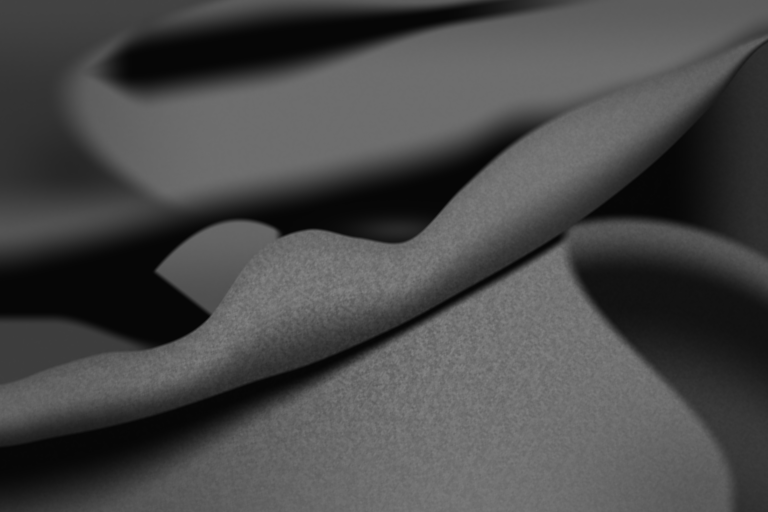
Write a WebGL 1 fragment shader that draws this texture.

```glsl
precision highp float;
// Draped grey crepe with a shallow depth of field: soft folds behind, a sharp
// diagonal fold in front. Spline outlines bound each sheet, smooth ramps shade
// them from back to front, and hashed value noise adds the woven grain.

uniform vec2 u_resolution;

const float ASPECT = 1.5;
const float BLACK = 0.025;
const float BACK_TONE = 0.43;
const float LEFT_TONE = 0.20;
const float FOLD_TONE = 0.455;
const float LOWER_TONE = 0.45;
const float SHARP = 0.004;
const float GRAIN_SCALE = 190.0;
const float GRAIN_AMOUNT = 0.16;

// Outline heights at sixteen even steps from left to right
const mat4 FOLD_TOP = mat4(
  0.248, 0.281, 0.309, 0.320, 0.371, 0.504, 0.551, 0.535,
  0.531, 0.629, 0.717, 0.777, 0.820, 0.859, 0.895, 0.932);
const mat4 FOLD_BOTTOM = mat4(
  0.127, 0.145, 0.164, 0.189, 0.221, 0.256, 0.287, 0.328,
  0.375, 0.430, 0.486, 0.547, 0.619, 0.703, 0.805, 0.918);
const mat4 BACK_BOTTOM = mat4(
  0.469, 0.488, 0.512, 0.539, 0.566, 0.586, 0.605, 0.629,
  0.652, 0.682, 0.727, 0.740, 0.770, 0.800, 0.850, 0.900);

float hash(vec2 p) {
  return fract(sin(dot(p, vec2(127.1, 311.7))) * 43758.5453);
}

float noise(vec2 p) {
  vec2 i = floor(p), f = fract(p);
  f = f * f * (3.0 - 2.0 * f);
  return mix(mix(hash(i), hash(i + vec2(1.0, 0.0)), f.x),
             mix(hash(i + vec2(0.0, 1.0)), hash(i + 1.0), f.x), f.y);
}

// Catmull-Rom curve through sixteen heights, u from 0 to 1
float outline(mat4 heights, float u) {
  float sum = 0.0, total = 0.0;
  for (int c = 0; c < 4; c++) {
    for (int r = 0; r < 4; r++) {
      float t = abs(u * 15.0 - float(c * 4 + r));
      float near = (1.5 * t - 2.5) * t * t + 1.0;
      float far = ((-0.5 * t + 2.5) * t - 4.0) * t + 2.0;
      float w = t < 1.0 ? near : (t < 2.0 ? far : 0.0);
      sum += w * heights[c][r];
      total += w;
    }
  }
  return sum / total;
}

float cover(float d, float soft) {
  return smoothstep(-soft, soft, d);
}

float glow(vec2 p, vec2 center, vec2 size) {
  vec2 d = (p - center) / size;
  return exp(-dot(d, d));
}

// Blurred sheet at the top with a curled edge and a deep hollow
float backCloth(vec2 p, float bottom) {
  float tone = BACK_TONE - 0.07 * smoothstep(0.85, 1.0, p.y);
  tone -= 0.09 * (1.0 - smoothstep(0.0, 0.45, p.x));
  float bend = p.y - 0.82;
  float curl = 0.133 + (bend > 0.0 ? 9.2 : 4.1) * bend * bend;
  float leftSide = 1.0 - cover(p.x - curl, 0.045);
  float leftTone = LEFT_TONE + 0.06 * smoothstep(0.8, 1.0, p.y)
                 - 0.05 * glow(p, vec2(0.14, 0.67), vec2(0.1, 0.08));
  tone = mix(tone, leftTone, leftSide * smoothstep(0.53, 0.66, p.y));
  float width = 0.056 * smoothstep(0.13, 0.3, p.x) * (1.0 - 0.7 * smoothstep(0.5, 0.9, p.x)) + 0.001;
  float away = abs(p.y - 0.832 - 0.158 * p.x);
  float hollow = (1.0 - smoothstep(0.35 * width, 1.7 * width, away)) * smoothstep(0.15, 0.26, p.x);
  tone = mix(tone, BLACK, hollow * (1.0 - smoothstep(0.85, 1.25, p.x)));
  return mix(BLACK, tone, smoothstep(-0.02, 0.085, p.y - bottom));
}

// Sheet below the fold, its curved right edge and the hollow beyond
float lowerCloth(vec2 p, float under) {
  float tone = LOWER_TONE - 0.13 * (1.0 - smoothstep(0.1, 0.95, p.x));
  tone -= 0.1 * glow(p, vec2(1.4, 0.0), vec2(0.25, 0.2));
  float shade = mix(0.21, 0.03, smoothstep(0.0, 0.85, p.x));
  tone = mix(BLACK, tone, smoothstep(0.2 * shade, shade, under));

  float ridge = 0.572 - (p.x - 1.22) * (p.x - 1.22);
  float below = ridge - p.y;
  float beyond = mix(0.33, 0.07, smoothstep(0.015, 0.11, below));
  beyond += 0.15 * smoothstep(0.16, 0.36, below) - 0.04 * smoothstep(0.4, 0.55, below);
  float edge = 1.105 + 0.325 * (1.0 - smoothstep(0.04, 0.53, p.y));
  tone = mix(tone, beyond, cover(p.x - edge, 0.018));
  float gap = BLACK + 0.16 * smoothstep(1.3, 1.5, p.x);
  return mix(gap, tone, max(cover(below, 0.014), 1.0 - cover(p.x - 1.1, 0.02)));
}

void main() {
  vec2 uv = gl_FragCoord.xy / u_resolution;
  vec2 p = uv * vec2(ASPECT, 1.0);
  float top = outline(FOLD_TOP, uv.x);
  float bottom = outline(FOLD_BOTTOM, uv.x);

  // Back sheet, faint patch in the gap and low hump at left
  float tone = backCloth(p, outline(BACK_BOTTOM, uv.x));
  tone += 0.13 * glow(p, vec2(0.78, 0.55), vec2(0.09, 0.025));
  float hump = 0.378 - 0.055 * smoothstep(0.1, 0.32, p.x) - p.y;
  tone = mix(tone, 0.24, cover(hump, 0.014) * (1.0 - smoothstep(0.24, 0.36, p.x)));

  // Turned lip behind the fold
  float lipX = (p.x - 0.469) / 0.166;
  float lip = cover(0.57 - 0.098 * lipX * lipX - p.y, 0.007);
  lip *= cover(p.y - 0.469 + 0.77 * (p.x - 0.303), 0.008) * (1.0 - cover(p.x - 0.545, 0.012));
  tone = mix(tone, 0.31 + 0.09 * smoothstep(0.4, 0.56, p.y), lip);

  // Sharp front fold
  float t = (p.y - bottom) / max(top - bottom, 0.02);
  float fold = mix(0.19, FOLD_TONE, smoothstep(0.0, 0.55, t)) - 0.05 * smoothstep(0.75, 1.0, t);
  fold -= 0.07 * (1.0 - smoothstep(0.1, 0.55, p.x)) + 0.09 * smoothstep(1.05, 1.5, p.x);
  float blur = mix(SHARP, 0.009, smoothstep(0.8, 1.0, p.x));
  tone = mix(tone, fold, cover(top - p.y, blur));

  // Lower sheet
  float front = cover(bottom - p.y, SHARP);
  tone = mix(tone, lowerCloth(p, bottom - p.y), front);

  // Crepe grain, strongest in the plane of focus
  vec2 weave = mat2(0.85, 0.53, -0.53, 0.85) * p * GRAIN_SCALE;
  float grain = 0.6 * noise(weave) + 0.4 * noise(weave * vec2(1.9, 1.5) + 17.0) - 0.5;
  float focus = cover(top - p.y, 0.01) * (0.25 + 0.75 * glow(p, vec2(0.68, 0.33), vec2(0.55, 0.25)));
  tone *= 1.0 + grain * (0.02 + 2.2 * GRAIN_AMOUNT * focus);
  gl_FragColor = vec4(vec3(clamp(tone, 0.0, 1.0)), 1.0);
}
```
